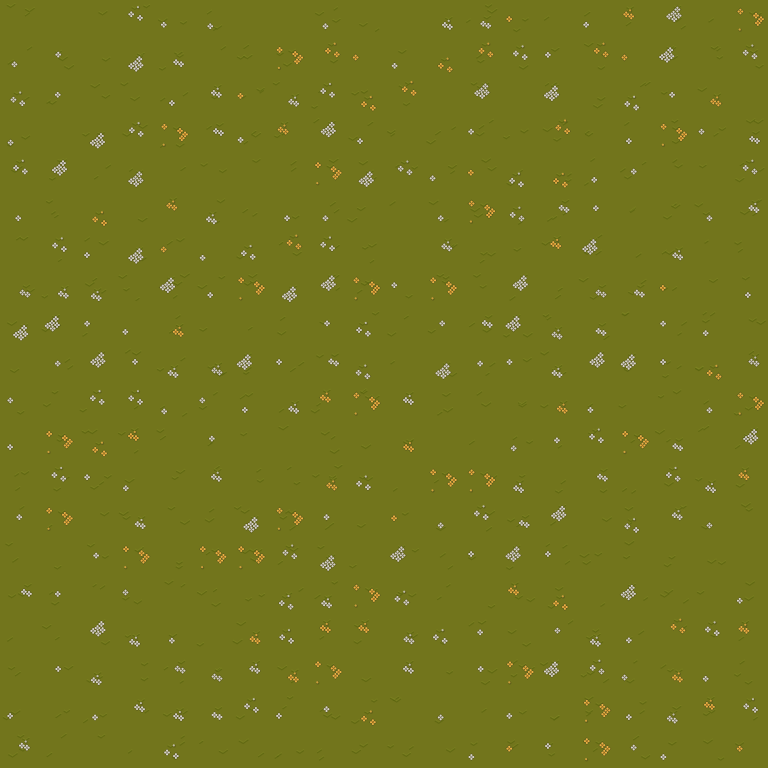
This texture is drawn by a WebGL 2 fragment shader. Its source:

```glsl
#version 300 es
precision highp float;
// Flat olive meadow strewn with tiny white and golden blossoms and faint grass.
// A grid of tiles picks from a few hashed designs; every blossom is a ring of
// four petals on a dark diamond, every grass tuft a shallow two-stroke tick.

uniform vec2 u_resolution;
out vec4 fragColor;

const float TILES = 20.0;          // tiles across the canvas
const float TILE_UNITS = 32.0;     // drawing units per tile
const float WHITE_DESIGNS = 19.0;  // distinct designs of white groups
const float GOLD_DESIGNS = 6.0;    // distinct designs of golden groups
const float SPRAY_SHARE = 0.075;   // tiles with a wide golden spray
const float GOLD_SHARE = 0.19;     // tiles with any golden blossoms
const float FLOWER_SHARE = 0.72;   // tiles with any blossoms
const float TUFT_SHARE = 0.55;     // chance of each loose grass tuft

const vec3 MEADOW = vec3(0.447, 0.458, 0.108);
const vec3 SHADE = vec3(0.30, 0.29, 0.10);
const vec3 BLADE_DARK = vec3(0.345, 0.385, 0.05);
const vec3 BLADE_LIGHT = vec3(0.50, 0.53, 0.14);
const vec3 WHITE_PETAL = vec3(0.85, 0.83, 0.80);
const vec3 WHITE_HEART = vec3(0.50, 0.48, 0.42);
const vec3 GOLD_PETAL = vec3(0.92, 0.69, 0.27);
const vec3 GOLD_HEART = vec3(0.62, 0.41, 0.10);

// Offsets of blossoms from the centre of a group
const vec2 CLUSTER[5] = vec2[5](vec2(0.0, 0.0), vec2(4.2, -1.7),
    vec2(3.2, 3.4), vec2(-3.6, -2.4), vec2(0.6, -4.6));
const vec2 SPRAY[5] = vec2[5](vec2(6.0, 3.0), vec2(7.5, -3.2),
    vec2(10.2, 0.0), vec2(-7.0, 6.4), vec2(-7.6, -8.6));

float hash(vec2 cell, float salt) {
    uvec3 v = uvec3(ivec3(cell, salt) + 64) * 1664525u + 1013904223u;
    v.x += v.y * v.z; v.y += v.z * v.x; v.z += v.x * v.y;
    v ^= v >> 16u;
    v.x += v.y * v.z; v.y += v.z * v.x; v.z += v.x * v.y;
    return float(v.z >> 8u) / 16777216.0;
}

// Coverage of a shape from its signed distance and the pixel width
float cover(float dist, float pixel) {
    return clamp(0.5 - dist / pixel, 0.0, 1.0);
}

float segment(vec2 p, vec2 a, vec2 b) {
    vec2 ab = b - a;
    return length(p - a - ab * clamp(dot(p - a, ab) / dot(ab, ab), 0.0, 1.0));
}

void drawBlossom(inout vec3 color, vec2 p, vec3 petal, vec3 heart, float pixel) {
    float diamond = (abs(p.x) + abs(p.y) - 3.2) * 0.707;
    color = mix(color, SHADE, 0.62 * cover(diamond, pixel));
    color = mix(color, heart, cover(length(p) - 0.9, pixel));
    vec2 q = abs(p);
    q = vec2(max(q.x, q.y), min(q.x, q.y));
    color = mix(color, petal, cover(length(q - vec2(1.5, 0.0)) - 0.85, pixel));
}

void drawBud(inout vec3 color, vec2 p, vec3 petal, float pixel) {
    color = mix(color, SHADE, 0.45 * cover(length(p - vec2(0.4, -0.5)) - 1.4, pixel));
    color = mix(color, petal, 0.8 * cover(length(p) - 0.85, pixel));
}

// Short left stroke and longer right stroke, lit along the upper side
void drawTuft(inout vec3 color, vec2 p, float size, float leftReach, float pixel) {
    vec2 left = vec2(-3.2, 1.8) * size * leftReach;
    vec2 right = vec2(4.0, 2.8) * size;
    vec2 lit = p - vec2(0.2, 1.0);
    float light = min(segment(lit, vec2(0.0), left), segment(lit, vec2(0.0), right));
    float dark = min(segment(p, vec2(0.0), left), segment(p, vec2(0.0), right));
    color = mix(color, BLADE_LIGHT, 0.5 * cover(light - 0.45, pixel));
    color = mix(color, BLADE_DARK, 0.62 * cover(dark - 0.5, pixel));
}

void main() {
    vec2 grid = gl_FragCoord.xy / u_resolution.y * TILES;
    vec2 tile = floor(grid);
    vec2 p = fract(grid) * TILE_UNITS;
    float pixel = TILES * TILE_UNITS / u_resolution.y;
    vec3 color = MEADOW;

    // Loose grass
    for (int i = 0; i < 3; i++) {
        float salt = 10.0 + 5.0 * float(i);
        if (hash(tile, salt) > TUFT_SHARE) continue;
        vec2 root = mix(vec2(5.0), vec2(26.0), vec2(hash(tile, salt + 1.0), hash(tile, salt + 2.0)));
        float leftReach = step(0.4, hash(tile, salt + 3.0)) + 0.02;
        drawTuft(color, p - root, mix(0.55, 1.0, hash(tile, salt + 4.0)), leftReach, pixel);
    }

    // Choice of design
    float kind = hash(tile, 1.0);
    bool spray = kind < SPRAY_SHARE;
    bool gold = kind < GOLD_SHARE;
    float designs = gold ? GOLD_DESIGNS : WHITE_DESIGNS;
    vec2 design = vec2(floor(hash(tile, 2.0) * designs), gold ? 1.0 : 0.0);
    float pick = hash(design, 3.0);
    int count = pick < 0.40 ? 1 : (pick < 0.58 ? 2 : ((pick < 0.88 || gold) ? 3 : 5));
    float spread = (count == 3 && hash(design, 4.0) < 0.5) ? 1.75 : 1.0;
    vec2 centre = mix(vec2(8.0, 9.0), vec2(21.0, 22.0), vec2(hash(design, 5.0), hash(design, 6.0)));
    if (spray) { count = 5; centre = vec2(16.0); }
    if (kind > FLOWER_SHARE) count = 0;

    // Leaves beside the group, then its blossoms
    vec3 petal = gold ? GOLD_PETAL : WHITE_PETAL;
    vec3 heart = gold ? GOLD_HEART : WHITE_HEART;
    if (count > 1) drawTuft(color, p - centre - vec2(3.0, 4.0), 0.7, 1.0, pixel);
    for (int i = 0; i < 5; i++) {
        if (i >= count) break;
        vec2 q = p - centre - (spray ? SPRAY[i] : CLUSTER[i] * spread);
        bool bud = spray ? i == 4 : (count == 3 && i == 2);
        if (bud) drawBud(color, q, petal, pixel);
        else drawBlossom(color, q, petal, heart, pixel);
    }
    fragColor = vec4(color, 1.0);
}
```
